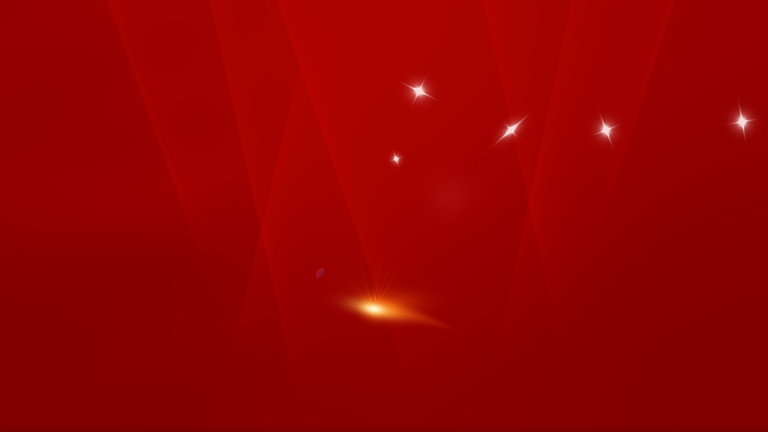
Write a Shadertoy shader that draws this background.

```glsl
const vec3 STAR_WHITE = vec3(1.0, 0.93, 0.92);
const vec3 EMBER = vec3(0.95, 0.38, 0.04);
const vec3 GOLD = vec3(1.0, 0.78, 0.30);
const vec3 PETAL = vec3(0.72, 0.10, 0.22);

vec2 hashGradient(vec2 cell) {
    float a = 6.2832 * fract(sin(dot(cell, vec2(127.1, 311.7))) * 43758.5);
    return vec2(cos(a), sin(a));
}

float gradientNoise(vec2 p) {
    vec2 i = floor(p), f = fract(p);
    vec2 u = f * f * f * (f * (f * 6.0 - 15.0) + 10.0);
    vec2 e = vec2(0.0, 1.0);
    float low = mix(dot(hashGradient(i), f),
                    dot(hashGradient(i + e.yx), f - e.yx), u.x);
    float high = mix(dot(hashGradient(i + e), f - e),
                     dot(hashGradient(i + 1.0), f - 1.0), u.x);
    return mix(low, high, u.y);
}

vec2 rotate(vec2 p, float angle) {
    float c = cos(angle), s = sin(angle);
    return vec2(c * p.x + s * p.y, c * p.y - s * p.x);
}

float blob(vec2 p, vec2 radius) {
    vec2 q = p / radius;
    return exp(-dot(q, q));
}

// Slanted edge, lit on one side and fading downwards
float fold(vec2 p, float topX, float slope, float side, float endY) {
    float d = side * (p.x - topX - slope * (1.0 - p.y)) / sqrt(1.0 + slope * slope);
    float lit = 0.55 * exp(-max(d, 0.0) / 0.09) + 0.45 * exp(-max(d, 0.0) / 0.018);
    return smoothstep(-0.002, 0.002, d) * lit * smoothstep(endY, endY + 0.40, p.y);
}

// Soft core with one long and one short spike
float star(vec2 p, float angle, float size, float squash) {
    vec2 q = rotate(p, angle) / size;
    float core = blob(q, vec2(0.24, 0.20 * squash));
    float halo = 0.40 * blob(q, vec2(0.52, 0.50 * squash));
    float longSpike = 0.75 * blob(q, vec2(0.60, 0.040));
    float shortSpike = 0.55 * blob(q, vec2(0.040, 0.48 * squash));
    return min(core + halo + longSpike + shortSpike, 1.0);
}

vec3 backdrop(vec2 p) {
    float centre = exp(-pow((p.x - 0.92) / 0.47, 2.0));
    float red = 0.505 + 0.08 * smoothstep(0.15, 1.0, p.y);
    red += 0.085 * centre * mix(0.45, 1.0, smoothstep(0.0, 0.6, p.y));
    red += 0.03 * blob(p - vec2(0.15, 0.56), vec2(0.45, 0.12));
    vec2 drift = rotate(p, 0.3) * vec2(2.0, 6.0);
    red += 0.022 * gradientNoise(drift) * (1.0 - smoothstep(0.3, 0.9, p.x));

    float folds = fold(p, 0.248, 0.363, 1.0, 0.28)
                + fold(p, 0.486, 0.221, 1.0, 0.00)
                + fold(p, 0.641, 0.344, 1.0, 0.03)
                + fold(p, 0.731, -0.238, 1.0, 0.08) * smoothstep(0.92, 0.70, p.y)
                + 0.8 * fold(p, 1.118, 0.225, 1.0, 0.12)
                + 0.8 * fold(p, 1.324, -0.214, 1.0, 0.08)
                + 0.8 * fold(p, 1.562, -0.325, -1.0, 0.35);
    red += 0.055 * folds;
    red -= 0.04 * smoothstep(0.025, 0.0, p.y);
    return vec3(red, 0.012 * smoothstep(0.58, 0.68, red), 0.0);
}

// Burst of fine rays with a curved tail to the right
vec3 addComet(vec3 color, vec2 p) {
    float r = length(p), angle = atan(p.y, p.x);
    float rays = 0.55 + 0.45 * gradientNoise(vec2(angle * 12.0, 3.5)) * 2.0;
    float thin = pow(0.5 + 0.5 * sin(angle * 46.0 + 3.0 * sin(angle * 7.0)), 3.0);
    float fan = exp(-r / 0.030) * smoothstep(-0.035, 0.02, p.y + 0.25 * p.x);
    fan *= clamp(rays + 0.5 * thin, 0.0, 1.3);

    float along = clamp(p.x / 0.19, 0.0, 1.0);
    float bend = p.y + 0.10 * p.x + 0.85 * p.x * p.x;
    float width = mix(0.024, 0.004, along);
    float tail = exp(-pow(bend / width, 2.0)) * (1.0 - along)
               * smoothstep(-0.045, 0.005, p.x);
    float upper = blob(p - vec2(0.045, 0.015), vec2(0.070, 0.024));

    color = mix(color, EMBER, clamp(0.75 * fan + 0.80 * tail + 0.35 * upper, 0.0, 0.9));
    color = mix(color, GOLD, 0.75 * blob(rotate(p, -0.22), vec2(0.055, 0.016)));
    return mix(color, vec3(1.0, 0.97, 0.82), blob(rotate(p, -0.15), vec2(0.021, 0.010)));
}

vec3 addPetal(vec3 color, vec2 p, float angle) {
    vec2 q = rotate(p, angle);
    float halfWidth = 0.008 * (1.0 - pow(q.x / 0.014, 2.0));
    float cover = smoothstep(0.0015, -0.0015, abs(q.y) - halfWidth);
    return mix(color, PETAL * (0.85 + 18.0 * q.y), 0.8 * cover);
}

void mainImage(out vec4 fragColor, in vec2 fragCoord) {
    vec2 p = fragCoord / iResolution.y;
    vec3 color = backdrop(p);

    // Faint round haze
    color += vec3(0.03, 0.035, 0.03) * blob(p - vec2(1.042, 0.544), vec2(0.045));

    color = addPetal(color, p - vec2(0.741, 0.368), 0.95);
    color = addComet(color, p - vec2(0.866, 0.285));

    // Sparkles
    float sparkle = star(p - vec2(0.970, 0.789), -0.45, 0.046, 1.0);
    sparkle = max(sparkle, star(p - vec2(1.183, 0.699), 0.72, 0.056, 0.55));
    sparkle = max(sparkle, star(p - vec2(1.403, 0.699), -1.20, 0.044, 1.0));
    sparkle = max(sparkle, star(p - vec2(1.718, 0.718), -1.40, 0.046, 1.0));
    sparkle = max(sparkle, star(p - vec2(0.917, 0.632), -1.25, 0.023, 1.0));
    color = mix(color, STAR_WHITE, 0.92 * sparkle);

    fragColor = vec4(clamp(color, 0.0, 1.0), 1.0);
}
```
